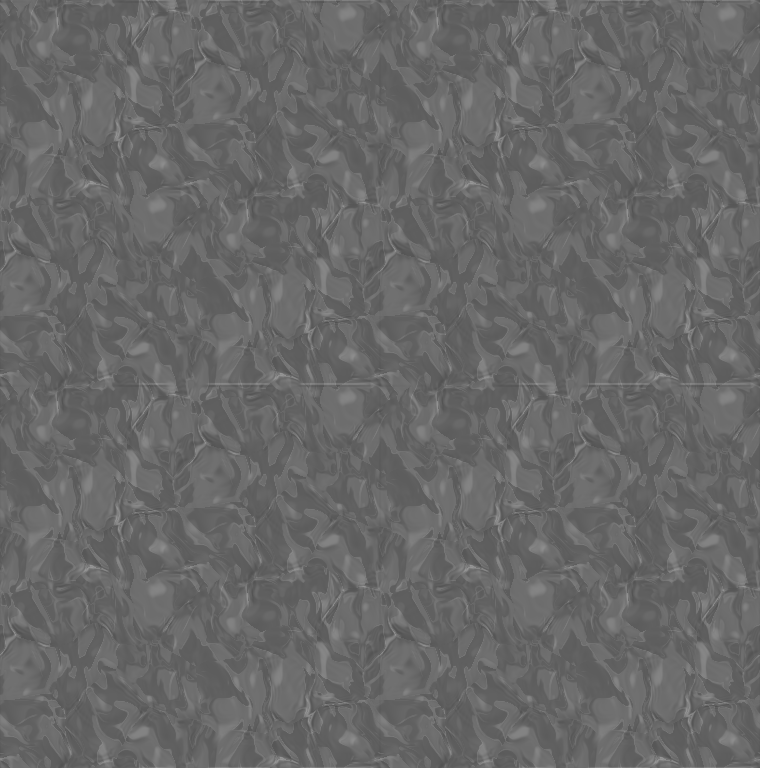
Write a Shadertoy shader that draws this texture.

```glsl
// Crinkled grey foil: a 2 x 2 tiling of half-drop facets with fine mottling, creases and broken seams.

const vec2  TILES        = vec2(2.0);
const vec2  FACETS       = vec2(6.0);         // facets per tile, even numbers
const vec2  BLOB_FREQ    = vec2(42.0, 23.0);  // tall, narrow mottling
const float BLOB_LEVEL   = 0.12;
const float WARP         = 0.034;
const float CREASE_WIDTH = 0.050;
const float SEAM_WIDTH   = 0.0045;
const float BASE_GREY    = 0.373;
const float BLOB_GREY    = 0.432;
const float GLINT        = 0.085;
const float OUTLINE      = 0.060;
const float GRAIN        = 0.030;

float hash(vec2 p) {
    vec3 q = fract(p.xyx * 0.1031);
    q += dot(q, q.yzx + 33.33);
    return fract((q.x + q.y) * q.z);
}

// Wraps a cell so that the grid repeats with a half-drop inside each tile
vec2 wrapCell(vec2 cell, vec2 period) {
    cell += 0.5;
    cell.x += floor(cell.y / (0.5 * period.y)) * 0.5 * period.x;
    return mod(cell, vec2(period.x, 0.5 * period.y));
}

// Smooth value noise in -1..1, p in cells
float noise(vec2 p, vec2 period) {
    vec2 i = floor(p), f = p - i;
    f = f * f * (3.0 - 2.0 * f);
    float a = hash(wrapCell(i, period)), b = hash(wrapCell(i + vec2(1, 0), period));
    float c = hash(wrapCell(i + vec2(0, 1), period)), d = hash(wrapCell(i + vec2(1, 1), period));
    return 2.0 * mix(mix(a, b, f.x), mix(c, d, f.x), f.y) - 1.0;
}

float tileNoise(vec2 uv, vec2 period) { return noise(uv * period, period); }
float freeNoise(vec2 p) { return noise(p, vec2(1024.0)); }

// Bends the facet edges into curves
vec2 warp(vec2 uv) {
    vec2 coarse = vec2(tileNoise(uv, vec2(8)), tileNoise(uv + 0.37, vec2(8)));
    vec2 fine = vec2(tileNoise(uv, vec2(26)), tileNoise(uv + 0.19, vec2(26)));
    return uv + WARP * coarse + 0.25 * WARP * fine;
}

// Nearest facet: xy = offset from its centre, z = edge distance, w = seed
vec4 facet(vec2 uv) {
    vec2 p = uv * FACETS, home = floor(p), offset = vec2(0);
    float near = 9.0, next = 9.0, seed = 0.0;
    for (int y = -2; y <= 2; y++)
    for (int x = -2; x <= 2; x++) {
        vec2 cell = home + vec2(x, y), id = wrapCell(cell, FACETS);
        vec2 d = p - cell - 0.05 - 0.9 * vec2(hash(id + 7.1), hash(id + 19.7));
        float dist = length(d);
        if (dist < near) {
            next = near;
            near = dist;
            offset = d / FACETS;
            seed = hash(id + 41.3);
        } else next = min(next, dist);
    }
    return vec4(offset, next - near, seed);
}

// Mottling domain, leaning differently in every facet
vec2 lean(vec2 p, float seed) {
    float a = mix(-0.85, 0.25, seed);
    p = mat2(cos(a), sin(a), -sin(a), cos(a)) * p * BLOB_FREQ + 200.0 + 150.0 * seed;
    return p + 0.6 * vec2(freeNoise(p * 0.8 + 31.0), freeNoise(p * 0.8 + 67.0));
}

float stroke(float d, float halfWidth) { return 1.0 - smoothstep(0.3 * halfWidth, halfWidth, abs(d)); }

void mainImage(out vec4 fragColor, in vec2 fragCoord) {
    vec2 uv = fragCoord / iResolution.xy * TILES;
    float px = TILES.y / iResolution.y;
    vec2 bent = warp(uv);
    vec4 f = facet(bent);
    float edge = f.z;

    // Mottled patches with thin pale outlines
    vec2 q = lean(f.xy, f.w);
    float h = 0.8 * freeNoise(q) + 0.3 * freeNoise(q * 2.1 + 11.0);
    float patchy = tileNoise(uv + 0.11, vec2(16, 12));
    float blob = smoothstep(BLOB_LEVEL - 0.2, BLOB_LEVEL + 0.22, h);
    float lineWidth = max(0.12, 34.0 * px);
    float outline = stroke(h - BLOB_LEVEL, lineWidth) * smoothstep(-0.3, 0.5, patchy);
    outline += 0.7 * stroke(h + 0.32, lineWidth) * smoothstep(-0.1, 0.6, -patchy);

    // Dark folds beside the creases
    float wear = smoothstep(-0.35, 0.5, tileNoise(uv + 0.23, vec2(10)));
    float fold = (1.0 - smoothstep(0.04, 0.24, edge)) * wear;
    float grey = mix(BASE_GREY, BLOB_GREY, blob * (1.0 - 0.5 * fold)) - 0.012 * fold;

    // Crease lines, ripples and fine streaks along them
    float broken = smoothstep(-0.3, 0.5, tileNoise(uv + 0.41, vec2(44)));
    float streak = freeNoise(q * vec2(2.6, 1.5) + 90.0);
    grey += GLINT * stroke(edge, max(CREASE_WIDTH, 12.0 * px)) * wear * broken;
    grey += 0.04 * sin(edge * 55.0 + 4.0 * h) * exp(-5.0 * edge) * wear * broken;
    grey += OUTLINE * outline + GRAIN * streak * (0.4 + 0.8 * fold);

    // Hairline wrinkles and scattered glints
    float wrinkle = tileNoise(bent + 0.31, vec2(14, 10));
    grey += 0.06 * stroke(wrinkle, max(0.055, 14.0 * px)) * broken * smoothstep(-0.2, 0.4, -patchy);
    grey += GLINT * smoothstep(0.35, 0.9, tileNoise(bent + 0.07, vec2(44, 28))) * (0.4 + 0.6 * blob);

    // Broken seams between tiles
    vec2 toSeam = uv - floor(uv + 0.5);
    float seamWidth = max(SEAM_WIDTH, px), run = tileNoise(vec2(uv.x, 0.03), vec2(12));
    grey += 0.09 * stroke(toSeam.y, seamWidth) * smoothstep(0.05, 0.4, run);
    grey -= 0.03 * stroke(toSeam.y + seamWidth, seamWidth) * smoothstep(-0.3, 0.3, run);
    grey -= 0.012 * stroke(toSeam.x, seamWidth);
    fragColor = vec4(vec3(clamp(grey, 0.32, 0.6)), 1.0);
}
```
